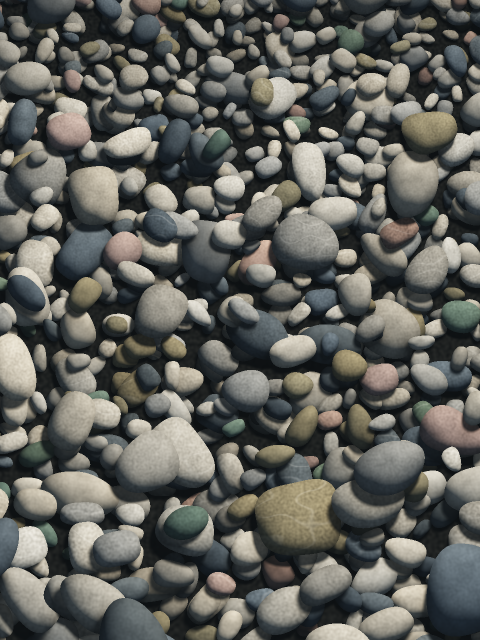
Reproduce this texture procedurally as a Shadertoy shader.

```glsl
const float PERSPECTIVE = 0.6;                    // shrink rate towards the top
const vec3 CELL = vec3(0.050, 0.080, 0.128);      // spacing of small, medium, large stones
const vec3 PRESENCE = vec3(1.0, 0.92, 0.52);      // share of cells holding a stone
const float LAYER_RISE = 0.35;
const float SHADOW_REACH = 0.17;
const vec3 SUN_DIR = vec3(0.37, 0.72, 0.59);
const vec3 SUN = vec3(1.42, 1.33, 1.17);
const vec3 SKY = vec3(0.20, 0.235, 0.27);
const vec3 BLACK_POINT = vec3(0.045, 0.058, 0.066);
const vec3 GAP = vec3(0.10, 0.10, 0.095);
const vec3 PALE = vec3(0.80, 0.765, 0.70);
const vec3 GREY = vec3(0.54, 0.54, 0.53);
const vec3 SLATE = vec3(0.24, 0.28, 0.32);
const vec3 OLIVE = vec3(0.46, 0.42, 0.31);
const vec3 ROSE = vec3(0.65, 0.50, 0.46);
const vec3 GREEN = vec3(0.29, 0.38, 0.33);

struct Stone {
    float d;        // 1 on the outline
    float radius;   // smaller half axis
    float z;        // stacking height
    vec2 slope;     // outward direction
    vec4 seed;
};

vec4 hash4(vec2 p) {
    vec4 v = fract(p.xyxy * vec4(0.1031, 0.1030, 0.0973, 0.1099));
    v += dot(v, v.wzxy + 33.33);
    return fract((v.xxyz + v.yzzw) * v.zywx);
}

float corner(vec2 cell, vec2 offset) {
    return dot(hash4(cell).xy * 2.0 - 1.0, offset);
}

float gradientNoise(vec2 p) {
    vec2 i = floor(p), f = p - i;
    vec2 u = f * f * f * (f * (f * 6.0 - 15.0) + 10.0);
    vec2 e = vec2(1.0, 0.0);
    return mix(mix(corner(i, f), corner(i + e, f - e), u.x),
               mix(corner(i + e.yx, f - e.yx), corner(i + 1.0, f - 1.0), u.x), u.y);
}

// One rounded, slightly egg-shaped stone
Stone stoneAt(vec2 q, vec2 cell, int layer) {
    float size = CELL[layer];
    vec4 a = hash4(cell + 37.0 * float(layer));
    vec4 b = hash4(cell + 37.0 * float(layer) + 151.5);
    vec2 center = (cell + 0.5 + (a.xy - 0.5) * 0.8) * size;
    vec2 radii = size * mix(0.40, 0.60, a.z) * vec2(1.0, mix(0.52, 0.88, a.w));
    float angle = (b.x + b.y - 1.0) * 1.9;
    float c = cos(angle), s = sin(angle);
    mat2 turn = mat2(c, -s, s, c);
    vec2 l = turn * (q - center) / radii;
    l.y *= 1.0 + 0.45 * (b.z - 0.5) * clamp(l.x, -1.0, 1.0);
    float power = mix(2.0, 2.8, b.w);
    vec2 m = pow(abs(l) + 1e-4, vec2(power));
    float d = pow(m.x + m.y, 1.0 / power);
    d += 0.06 * sin(2.5 * l.x + 9.0 * a.x) * sin(2.5 * l.y + 9.0 * a.y);
    if (fract((b.x + a.w) * 13.0) > PRESENCE[layer]) d = 9.0;
    float z = fract(a.x * 7.0 + b.w * 9.0) + LAYER_RISE * float(layer);
    vec2 slope = normalize((l / radii) * turn + 1e-4);
    return Stone(d, radii.y, z, slope, hash4(cell + 71.0 * float(layer) + 303.5));
}

Stone topStone(vec2 q) {
    Stone top = Stone(9.0, 0.01, -0.3, vec2(0.0), vec4(0.5));
    for (int k = 0; k < 3; k++)
    for (int n = 0; n < 9; n++) {
        vec2 cell = floor(q / CELL[k]) + vec2(n % 3, n / 3) - 1.0;
        Stone s = stoneAt(q, cell, k);
        if (s.d < 1.0 && s.z > top.z) top = s;
    }
    return top;
}

// x: cast shadow, y: soft contact darkening
vec2 occlusion(vec2 q, float z) {
    vec2 dark = vec2(0.0);
    for (int k = 0; k < 3; k++)
    for (int n = 0; n < 9; n++) {
        vec2 cell = floor(q / CELL[k]) + vec2(n % 3, n / 3) - 1.0;
        vec2 shifted = q + normalize(SUN_DIR.xy) * SHADOW_REACH * CELL[k];
        Stone s = stoneAt(shifted, cell, k);
        if (s.z > z + 0.001) {
            float gap = (s.d - 1.0) * s.radius;
            dark = max(dark, vec2(1.0 - smoothstep(-0.004, 0.003, gap),
                                  exp(-max(gap, 0.0) / 0.008)));
        }
    }
    return dark;
}

vec3 mineral(vec4 seed, vec2 q) {
    float t = seed.x;
    vec3 tint = t < 0.46 ? PALE : t < 0.66 ? GREY : t < 0.84 ? SLATE
              : t < 0.93 ? OLIVE : t < 0.97 ? ROSE : GREEN;
    tint *= mix(0.80, 1.14, seed.y) * mix(vec3(0.97, 1.0, 1.04), vec3(1.04, 1.0, 0.94), seed.z);
    vec2 p = q + seed.zw * 9.0;
    float mottle = gradientNoise(p * 32.0) + 0.6 * gradientNoise(p * 85.0);
    float grain = gradientNoise(p * 190.0);
    float vein = 1.0 - smoothstep(0.0, 0.05, abs(gradientNoise(p * vec2(14.0, 24.0))));
    tint *= 1.0 + 0.24 * mottle + mix(0.12, 0.42, seed.w) * grain;
    return tint + 0.10 * vein * step(0.8, seed.w);
}

vec3 shade(vec2 uv) {
    float turn = PERSPECTIVE * (uv.x - 0.375);
    vec2 q = exp(PERSPECTIVE * uv.y) * vec2(sin(turn), cos(turn)) / PERSPECTIVE;
    Stone s = topStone(q);
    vec2 dark = occlusion(q, s.z);
    bool isGap = s.d > 1.0;
    float rim = min(s.d, 1.0);

    // Domed surface with a random lean
    float tilt = 1.25 * pow(rim, 1.7);
    vec3 normal = vec3(s.slope * sin(tilt) + (s.seed.yw - 0.5) * 0.45, cos(tilt) + 0.05);
    float sun = max(dot(normalize(normal), normalize(SUN_DIR)), 0.0);
    vec3 albedo = isGap ? GAP * (1.0 + gradientNoise(q * 120.0)) : mineral(s.seed, q);
    float depth = mix(0.58, 1.0, smoothstep(-0.1, 0.8, s.z));
    float ambient = (1.0 - 0.6 * dark.y) * (1.0 - 0.45 * pow(rim, 5.0));
    vec3 light = SUN * sun * (1.0 - 0.93 * dark.x) + SKY * ambient;
    vec3 color = 1.0 - exp(-1.5 * albedo * light * depth);
    color *= 1.0 - 0.18 * smoothstep(0.8, 1.0, uv.y);
    return mix(BLACK_POINT, vec3(1.0), color);
}

void mainImage(out vec4 fragColor, in vec2 fragCoord) {
    vec3 sum = vec3(0.0);
    for (int i = 0; i < 4; i++) {
        vec2 sub = (vec2(i % 2, i / 2) - 0.5) * 0.5;
        sum += shade((fragCoord + sub) / iResolution.y);
    }
    fragColor = vec4(sum * 0.25, 1.0);
}
```
